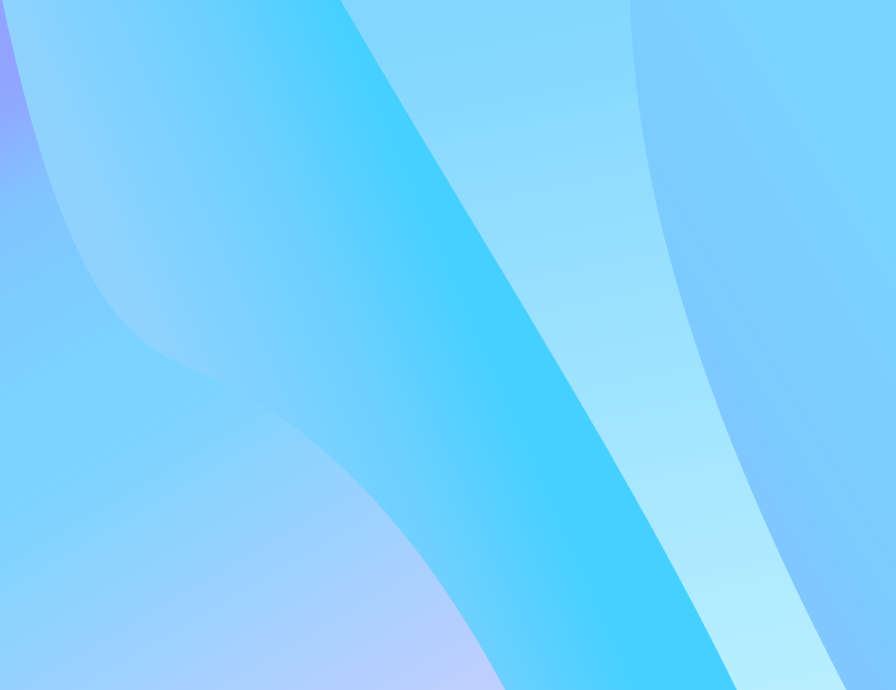
This background is drawn by a WebGL 2 fragment shader. Its source:

```glsl
#version 300 es
precision highp float;
// Draws four overlapping curved sheets in soft blue, cyan and lavender gradients.
uniform vec2 u_resolution;
out vec4 fragColor;

// Cubic from height a to b over a span, with end slopes
float hermite(float t, float span, float a, float b, float slopeA, float slopeB) {
  float s = 1.0 - t;
  return a * s * s * (1.0 + 2.0 * t) + b * t * t * (3.0 - 2.0 * t)
       + span * t * s * (slopeA * s - slopeB * t);
}

// Coverage of the side where d is positive, softened over about one pixel
float cover(float d) {
  return clamp(d / max(fwidth(d), 1e-5) + 0.5, 0.0, 1.0);
}

// Lower boundary of the cyan sheet: a steep fall, then a shoulder
float shoulder(float x) {
  return x < 0.279
    ? hermite((x - 0.003) / 0.276, 0.276, 0.0, 0.535, 4.7, 0.42)
    : hermite((x - 0.279) / 0.454, 0.454, 0.535, 1.0, 0.42, 1.85);
}

vec3 lavenderSheet(vec2 p) {
  float q = dot(p, vec2(0.5, 0.85));
  vec3 c = mix(vec3(0.57, 0.64, 1.0), vec3(0.50, 0.78, 1.0), smoothstep(0.08, 0.31, q));
  c = mix(c, vec3(0.48, 0.83, 1.0), smoothstep(0.25, 0.58, q));
  return mix(c, vec3(0.745, 0.81, 1.0), clamp((q - 0.62) / 0.56, 0.0, 1.0));
}

vec3 cyanSheet(vec2 p) {
  float q = p.x - 0.44 * p.y;
  vec3 c = mix(vec3(0.56, 0.825, 1.0), vec3(0.425, 0.816, 1.0), clamp(q / 0.288, 0.0, 1.0));
  return mix(c, vec3(0.275, 0.816, 1.0), clamp((q - 0.288) / 0.2, 0.0, 1.0));
}

vec3 paleSheet(vec2 p) {
  float q = 0.2 * p.x + p.y;
  return mix(vec3(0.51, 0.84, 1.0), vec3(0.72, 0.935, 1.0), clamp((q - 0.15) / 1.07, 0.0, 1.0));
}

vec3 skySheet(vec2 p) {
  float q = p.x - 0.6 * p.y;
  return mix(vec3(0.495, 0.782, 1.0), vec3(0.475, 0.828, 1.0), clamp((q - 0.65) / 0.45, 0.0, 1.0));
}

void main() {
  // Canvas is 1.3 wide and 1 high, with y running down
  vec2 uv = gl_FragCoord.xy / u_resolution;
  vec2 p = vec2(uv.x * 1.3, 1.0 - uv.y);

  // Edges of the sheets
  float lowerLeft = cover(p.y - shoulder(p.x));
  float diagonal = cover(p.x - hermite(p.y, 1.0, 0.494, 1.069, 0.58, 0.49));
  float rightArc = cover(p.x - hermite(p.y, 1.0, 0.914, 1.228, 0.03, 0.52));

  // Layers from left to right
  vec3 color = mix(cyanSheet(p), lavenderSheet(p), lowerLeft);
  color = mix(color, paleSheet(p), diagonal);
  color = mix(color, skySheet(p), rightArc);
  fragColor = vec4(color, 1.0);
}
```
